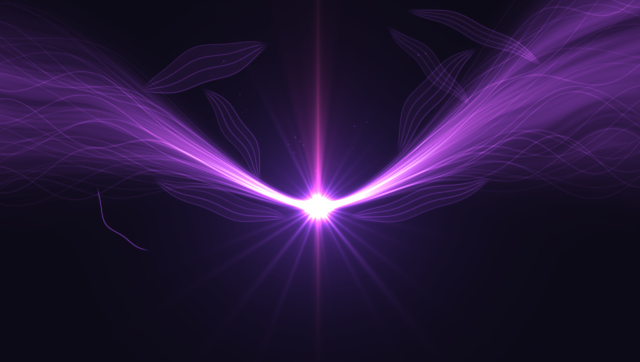
Write a Shadertoy shader that draws this background.

```glsl
// Two winged streams of violet filaments sweeping out of a bright star on a dark field.
#define CORE vec2(0.497, 0.4286)
#define STRANDS 30
#define RAYS 30
#define MOTES 22
#define FIBRE_GAIN 0.20
#define VEIL_GAIN 0.17
#define NIGHT vec3(0.045, 0.037, 0.085)
#define DUSK vec3(0.20, 0.10, 0.30)
#define PURPLE vec3(0.39, 0.18, 0.54)
#define ORCHID vec3(0.71, 0.31, 0.83)
#define PINK vec3(0.95, 0.64, 0.97)
#define HALO vec3(0.20, 0.10, 0.38)

float hash(vec2 p) {
    return fract(sin(dot(p, vec2(127.1, 311.7))) * 43758.545);
}

float noise(vec2 p) {
    vec2 i = floor(p), f = fract(p);
    f = f * f * (3.0 - 2.0 * f);
    return mix(mix(hash(i), hash(i + vec2(1, 0)), f.x),
               mix(hash(i + vec2(0, 1)), hash(i + vec2(1, 1)), f.x), f.y);
}

// Soft line whose width never drops below about a pixel.
float line(float dist, float width) {
    float w = width + 0.5 / iResolution.y;
    return exp(-dist * dist / (w * w));
}

// Energy to colour, from the night sky up to white.
vec3 ramp(float e) {
    vec3 c = mix(NIGHT, DUSK, clamp(e / 0.2, 0.0, 1.0));
    c = mix(c, PURPLE, clamp((e - 0.2) / 0.2, 0.0, 1.0));
    c = mix(c, ORCHID, clamp((e - 0.4) / 0.25, 0.0, 1.0));
    c = mix(c, PINK, clamp((e - 0.65) / 0.25, 0.0, 1.0));
    return mix(c, vec3(1.0, 0.97, 1.0), clamp((e - 0.9) / 0.25, 0.0, 1.0));
}

// Height of the stream's spine at distance d from the star.
float spine(float d, float right) {
    float reach = mix(0.44, 0.55, right);
    return mix(0.31, 0.46, right) * (1.0 - exp(-pow(d / reach, 1.72)));
}

float wing(vec2 p) {
    float right = step(0.0, p.x), d = abs(p.x);
    float y = spine(d, right);
    float slope = (spine(d + 0.01, right) - y) / 0.01;
    float width = 0.013 + mix(0.25, 0.33, right) * (1.0 - exp(-pow(d / 0.62, 2.2)));
    float v = (p.y - y) / width;
    float spread = smoothstep(0.08, 0.6, d);

    // Streaky body: noise stretched along the stream.
    float warp = v + 0.35 * spread * (noise(vec2(d * 5.0, v * 1.5 + right * 9.0)) - 0.5);
    vec2 seed = vec2(right * 31.0, 7.0);
    float clumps = noise(vec2(warp * 3.2, d * 2.5) + seed);
    float fibres = noise(vec2(warp * 11.0, d * 3.0) + seed);
    float hairs = noise(vec2(warp * 29.0, d * 4.0) + seed);
    float texture1 = 0.25 + 0.75 * clumps + 0.35 * fibres + 0.22 * hairs;
    float along = mix(0.30, 0.35, right) + 0.9 * exp(-d / 0.27);
    float e = exp(-1.5 * v * v) * along * mix(1.0, texture1, 0.3 + 0.7 * spread);
    e += 0.55 * exp(-3.0 * v * v) * exp(-d / 0.15);

    // Fine strands that wander around the body.
    for (int i = 0; i < STRANDS; i++) {
        vec2 id = vec2(float(i), right * 17.0 + 3.0);
        float h = hash(id), k = hash(id + 5.3);
        float lane = 2.5 * (h - 0.5) + 0.28 * spread * sin(d * (5.0 + 8.0 * k) + 40.0 * h);
        float dist = (p.y - y - width * lane) / sqrt(1.0 + slope * slope);
        e += FIBRE_GAIN * (0.3 + 0.7 * k) * line(dist, 0.001) * smoothstep(0.04, 0.2, d)
           * exp(-0.9 * d) * exp(-0.35 * lane * lane);
    }
    return e;
}

// Gauzy leaf of strands from a to b, bowed between low and high.
float veil(vec2 p, vec2 a, vec2 b, float low, float high, float film) {
    vec2 ab = b - a;
    float len = length(ab);
    float t = dot(p - a, ab) / (len * len);
    float n = dot(p - a, vec2(-ab.y, ab.x)) / len;
    float bow = 4.0 * t * (1.0 - t), e = 0.0;
    float wave = 0.007 * sin(t * 11.0 + a.x * 20.0) * bow;
    for (int i = 0; i < 4; i++) {
        float lane = mix(low, high, float(i) / 3.0) * bow + wave;
        e += line(n - lane, 0.0008) * (0.5 + 0.5 * hash(vec2(float(i), len)));
    }
    float inside = smoothstep(-0.006, 0.006, n - low * bow - wave)
                 * smoothstep(-0.006, 0.006, high * bow + wave - n);
    return (VEIL_GAIN * e + film * inside) * smoothstep(0.0, 0.12, t) * smoothstep(1.0, 0.9, t);
}

// Tapered beam leaving the star along a unit direction.
float ray(vec2 p, vec2 dir, float len, float width) {
    float along = dot(p, dir), side = dot(p, vec2(-dir.y, dir.x));
    return line(side, width + 0.02 * max(along, 0.0)) * exp(-max(along, 0.0) / len) * step(0.0, along);
}

void mainImage(out vec4 fragColor, in vec2 fragCoord) {
    vec2 p = (fragCoord - CORE * iResolution.xy) / iResolution.y;
    float r = length(p);
    float e = wing(p);

    // Loose veils, first left then right.
    e += veil(p, vec2(-0.49, 0.32), vec2(-0.135, 0.45), -0.045, 0.055, 0.07);
    e += veil(p, vec2(-0.32, 0.33), vec2(-0.16, 0.07), -0.01, 0.05, 0.04);
    e += veil(p, vec2(-0.46, 0.08), vec2(-0.08, -0.032), -0.045, 0.02, 0.06);
    e += 0.6 * veil(p, vec2(-0.61, 0.06), vec2(-0.46, -0.122), -0.045, -0.045, 0.0);
    e += veil(p, vec2(0.24, 0.545), vec2(0.62, 0.39), 0.0, 0.045, 0.05);
    e += 0.7 * veil(p, vec2(0.19, 0.50), vec2(0.42, 0.28), -0.02, 0.03, 0.06);
    e += veil(p, vec2(0.22, 0.14), vec2(0.44, 0.44), 0.0, 0.07, 0.05);
    e += veil(p, vec2(0.08, -0.032), vec2(0.48, 0.08), -0.045, 0.015, 0.06);

    // Star, its thin rays and drifting motes.
    e += 1.1 * exp(-r * r / 0.0016) + 0.42 * exp(-r / 0.065);
    for (int i = 0; i < RAYS; i++) {
        float h = hash(vec2(float(i), 2.7));
        float angle = 6.2832 * (float(i) + 0.8 * h) / float(RAYS);
        e += 0.30 * ray(p, vec2(sin(angle), cos(angle)), mix(0.04, 0.13, h * h), 0.001);
    }
    e += 0.30 * ray(vec2(abs(p.x), p.y), normalize(vec2(0.62, -0.78)), 0.13, 0.002);
    for (int i = 0; i < MOTES; i++) {
        float h = hash(vec2(float(i), 8.1)), k = hash(vec2(float(i), 4.4));
        vec2 mote = vec2((h - 0.5) * 0.6, 0.06 + 0.6 * abs(h - 0.5) + 0.12 * (k - 0.3));
        e += 0.22 * k * line(length(p - mote), 0.0008);
    }

    // Violet halo, rosy fan and vertical beam.
    vec3 col = ramp(e);
    col += HALO * (0.85 * exp(-r / 0.19) + 0.2 * exp(-dot(p * vec2(1, 2), p) / 0.12));
    float angle = atan(p.x, p.y);
    float fan = exp(-angle * angle / 0.1) * (0.3 + 0.9 * noise(vec2(angle * 14.0 + 20.0, 1.0)));
    col += vec3(0.50, 0.12, 0.36) * fan * exp(-r / 0.17) * smoothstep(0.0, 0.05, r);
    float reach = p.y > 0.0 ? 0.24 : 0.12;
    col += vec3(0.75, 0.22, 0.45) * exp(-abs(p.x) / 0.007) * exp(-abs(p.y) / reach);
    fragColor = vec4(clamp(col, 0.0, 1.0), 1.0);
}
```
